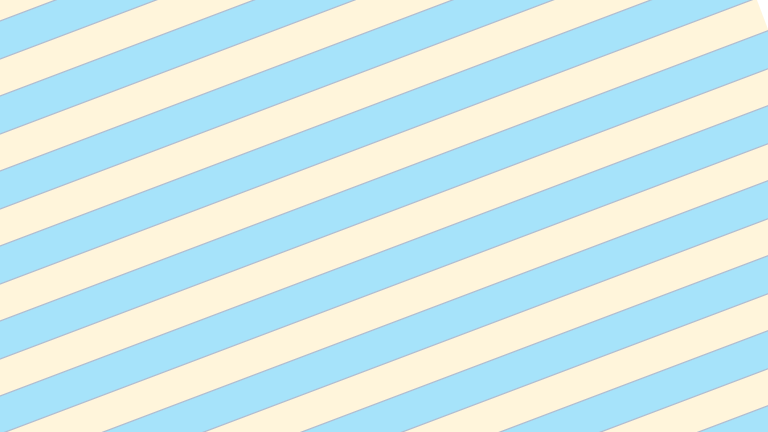
Give the GLSL for this pattern, as a Shadertoy shader.

```glsl
const float SLOPE_ANGLE = 0.3614;
const float PERIOD = 0.1624;       // across one blue and one cream band
const float BLUE_SHARE = 0.507;
const float FIRST_EDGE = 0.0455;
const float SHEET_END = 1.639;
const float SEAM_WIDTH = 0.0029;

const vec3 BLUE = vec3(0.65, 0.89, 0.98);
const vec3 CREAM = vec3(1.0, 0.96, 0.86);
const vec3 SEAM = vec3(0.69, 0.74, 0.82);
const vec3 WHITE = vec3(1.0);

// Coverage of the region where the signed distance is negative
float coverage(float dist, float pixel) {
    return clamp(0.5 - dist / pixel, 0.0, 1.0);
}

// Box-filtered coverage of a line centred on zero distance
float lineCoverage(float dist, float width, float pixel) {
    return coverage(dist - 0.5 * width, pixel) - coverage(dist + 0.5 * width, pixel);
}

// Signed distance to repeated bands, negative inside
float bandDistance(float across, float start, float period, float share) {
    float cell = (across - start) / period - 0.5 * share;
    return (abs(fract(cell + 0.5) - 0.5) - 0.5 * share) * period;
}

// Position along and across the bands, measured from the upper left
vec2 bandFrame(vec2 point, float angle) {
    float c = cos(angle), s = sin(angle);
    return vec2(c * point.x - s * point.y, s * point.x + c * point.y);
}

void mainImage(out vec4 fragColor, in vec2 fragCoord) {
    float pixel = 1.0 / iResolution.y;
    vec2 point = vec2(fragCoord.x, iResolution.y - fragCoord.y) * pixel;
    vec2 frame = bandFrame(point, SLOPE_ANGLE);

    // Blue bands on cream, with a thin seam on each border
    float dist = bandDistance(frame.y, FIRST_EDGE, PERIOD, BLUE_SHARE);
    vec3 color = mix(CREAM, BLUE, coverage(dist, pixel));
    color = mix(color, SEAM, lineCoverage(dist, SEAM_WIDTH, pixel));

    // Bare corner past the square-cut end of the bands
    color = mix(WHITE, color, coverage(frame.x - SHEET_END, pixel));
    fragColor = vec4(color, 1.0);
}
```
